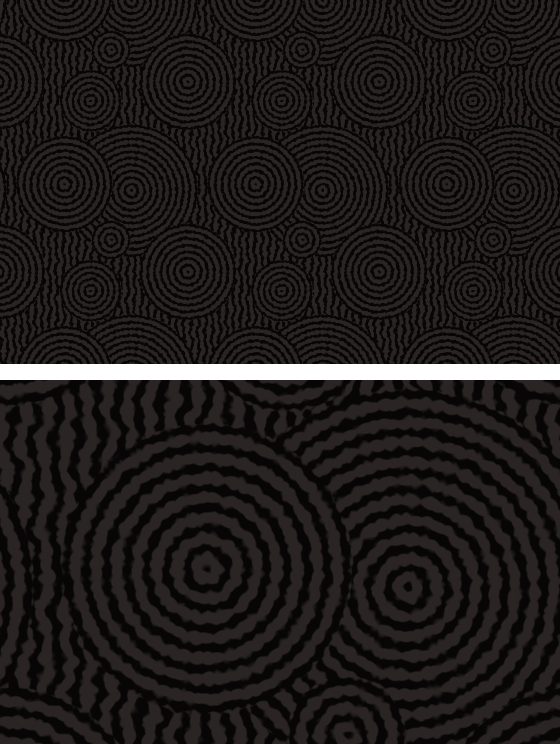
Top, the full canvas; bottom, a detail of the centre.
A Shadertoy shader for this pattern:

```glsl
#define TILE vec2(0.5253, 0.522)  // repeat size, in canvas heights
#define STRIPES 27.0              // upright lines per repeat
#define RING_PITCH 0.0178         // approximate ring spacing
#define HALF_WIDTH 0.28           // half line width, as a share of spacing
#define GAP 0.0035                // dark margin around each disc
#define ROUGHNESS 0.0058          // depth of the ragged edges
#define GRAIN 52.0                // ragged cells per repeat
#define SOFTNESS 0.0015           // edge blur
#define INK vec3(0.163, 0.141, 0.140)
#define GROUND vec3(0.027, 0.020, 0.020)

const float TAU = 6.2831853;

vec2 hash2(vec2 p) {
    vec3 q = fract(p.xyx * vec3(0.1031, 0.1030, 0.0973));
    q += dot(q, q.yzx + 33.33);
    return fract((q.xx + q.yz) * q.zy);
}

// Distance to the nearest scattered point, wrapping at the repeat
float cellular(vec2 p) {
    vec2 cell = floor(p);
    float nearest = 2.0;
    for (int y = -1; y <= 1; y++) {
        for (int x = -1; x <= 1; x++) {
            vec2 c = cell + vec2(x, y);
            vec2 point = c + hash2(mod(c, GRAIN));
            nearest = min(nearest, length(point - p));
        }
    }
    return nearest;
}

// Signed distance to evenly spaced bands, negative inside a band
float bands(float x, float pitch) {
    return (abs(fract(x / pitch) - 0.5) - HALF_WIDTH) * pitch;
}

// Upright lines bent by layered sines
float wavyLines(vec2 p) {
    vec2 a = TAU * p / TILE;
    float bend = 0.0028 * sin(7.0 * a.y + 3.0 * a.x)
               + 0.0018 * sin(13.0 * a.y - 5.0 * a.x + 1.3)
               + 0.0010 * sin(23.0 * a.y + 9.0 * a.x + 4.0);
    return bands(p.x + bend, TILE.x / STRIPES);
}

// Lay a ringed disc (centre, radius) over the existing line field
float addDisc(float field, vec2 p, vec3 disc) {
    vec2 d = p - disc.xy;
    d -= TILE * round(d / TILE);
    float r = length(d);
    float ringCount = round(disc.z / RING_PITCH);
    float rings = bands(r, disc.z / ringCount);
    float edge = r - disc.z - GAP;
    return min(max(field, -edge), max(rings, edge));
}

void mainImage(out vec4 fragColor, in vec2 fragCoord) {
    vec2 p = fragCoord / iResolution.y;

    // Discs from back to front
    vec3 discs[5] = vec3[5](
        vec3(0.361, 0.476, 0.178),
        vec3(0.177, 0.494, 0.1285),
        vec3(0.516, 0.253, 0.1285),
        vec3(0.249, 0.201, 0.081),
        vec3(0.305, 0.341, 0.050));

    float field = wavyLines(p);
    for (int i = 0; i < 5; i++) field = addDisc(field, p, discs[i]);

    // Ragged, hand-cut edges
    field += ROUGHNESS * (cellular(p / TILE * GRAIN) - 0.45);

    float soft = max(SOFTNESS, 0.7 / iResolution.y);
    float ink = smoothstep(soft, -soft, field);
    fragColor = vec4(mix(GROUND, INK, ink), 1.0);
}
```
